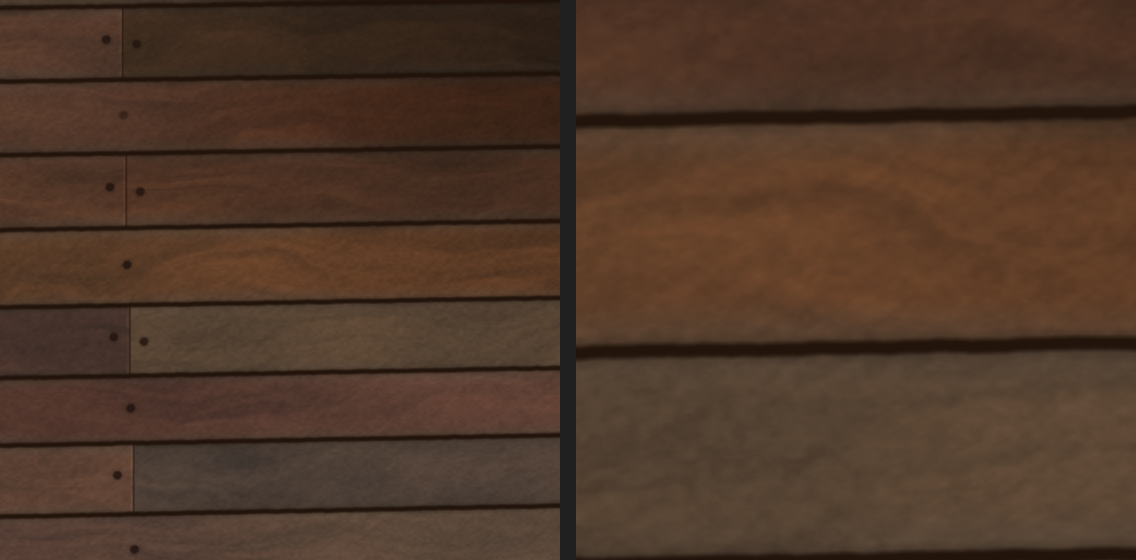
Left, the full canvas; right, a detail of the centre.
This texture is drawn by a WebGL 2 fragment shader. Its source:

```glsl
#version 300 es
precision highp float;
// Weathered hardwood cladding: tilted boards, dark gaps, butt joints and nail heads.
uniform vec2 u_resolution;
out vec4 fragColor;

const vec3 GAP_COLOR = vec3(0.125, 0.070, 0.035);
const vec3 NAIL_COLOR = vec3(0.135, 0.080, 0.060);
const vec3 WEATHERED = vec3(0.305, 0.250, 0.205);

// Tones at the left and right end of each board, top to bottom.
const vec3 LEFT_TONE[9] = vec3[9](
    vec3(0.29, 0.22, 0.17), vec3(0.315, 0.215, 0.165), vec3(0.335, 0.225, 0.170),
    vec3(0.325, 0.215, 0.155), vec3(0.350, 0.235, 0.155), vec3(0.280, 0.200, 0.170),
    vec3(0.310, 0.205, 0.170), vec3(0.360, 0.255, 0.200), vec3(0.345, 0.250, 0.210));
const vec3 RIGHT_TONE[9] = vec3[9](
    vec3(0.22, 0.15, 0.10), vec3(0.255, 0.180, 0.125), vec3(0.310, 0.185, 0.120),
    vec3(0.315, 0.205, 0.145), vec3(0.375, 0.240, 0.150), vec3(0.340, 0.265, 0.200),
    vec3(0.360, 0.245, 0.200), vec3(0.300, 0.245, 0.210), vec3(0.355, 0.280, 0.225));

float hash(vec2 p) {
    vec3 q = fract(vec3(p.xyx) * 0.1031);
    q += dot(q, q.yzx + 33.33);
    return fract((q.x + q.y) * q.z);
}

float noise(vec2 p) {
    vec2 cell = floor(p), f = fract(p);
    f = f * f * (3.0 - 2.0 * f);
    float low = mix(hash(cell), hash(cell + vec2(1, 0)), f.x);
    float high = mix(hash(cell + vec2(0, 1)), hash(cell + vec2(1, 1)), f.x);
    return mix(low, high, f.y);
}

// Layered noise centred on zero.
float fbm(vec2 p) {
    float sum = 0.0, amp = 0.5;
    for (int i = 0; i < 4; i++) {
        sum += amp * (noise(p) - 0.5);
        p = mat2(1.6, 0.5, -0.5, 1.7) * p + 17.3;
        amp *= 0.55;
    }
    return sum;
}

// Depth of gap k below the top edge at position x; rows are slightly uneven.
float gapDepth(float k, float x) {
    float bulge = (k - 4.2) * (k - 4.2);
    float uneven = 0.009 * exp(-bulge) - 0.012 * smoothstep(4.5, 7.0, k);
    return 0.0143 + 0.1315 * k + uneven - (0.014 + 0.0008 * k) * x;
}

// Soft coverage of a shape given its distance and half width.
float cover(float dist, float halfWidth, float soft) {
    return 1.0 - smoothstep(halfWidth - soft, halfWidth + soft, dist);
}

// Board tone with streaks, diagonal fibres, speckle and greyed edges.
vec3 woodColor(vec3 tone, vec2 p, float across, float seed) {
    vec2 q = p + seed * vec2(3.7, 1.9);
    float warp = fbm(q * vec2(4.0, 9.0));
    float streak = fbm(q * vec2(5.0, 42.0) + vec2(0.0, 7.0 * warp));
    float fibre = fbm(mat2(0.85, 0.5, -0.5, 0.85) * q * vec2(45.0, 130.0));
    float speckle = fbm(q * vec2(140.0, 190.0));
    float edge = smoothstep(0.27, 0.5, abs(across - 0.5) + 0.14 * warp);
    vec3 color = mix(tone, WEATHERED * (tone.r / 0.33), 0.5 * edge);
    color *= 1.0 + 0.20 * warp + 0.25 * streak + 0.13 * fibre + 0.17 * speckle;
    return color + vec3(0.035, 0.012, 0.0) * (warp + streak) * (1.0 - edge);
}

// Round nail head with a faint stain around it.
vec3 addNail(vec3 color, vec2 offset, float strength, float px) {
    float dist = length(offset) + 0.0018 * fbm(offset * 300.0);
    color *= 1.0 - 0.16 * strength * cover(dist, 0.010, 0.008);
    return mix(color, NAIL_COLOR, strength * cover(dist, 0.0078, 0.0018 + px));
}

void main() {
    vec2 uv = gl_FragCoord.xy / u_resolution;
    vec2 p = vec2(uv.x, 1.0 - uv.y);
    float px = 0.5 / min(u_resolution.x, u_resolution.y);

    // Find the board and the closest gap.
    float row = -1.0, gapDist = 1.0;
    for (int i = 0; i < 9; i++) {
        float depth = p.y - gapDepth(float(i), p.x);
        row += step(0.0, depth);
        gapDist = min(gapDist, abs(depth + 0.0022 * fbm(p * vec2(75.0, 20.0))));
    }
    float top = gapDepth(row, p.x);
    float height = gapDepth(row + 1.0, p.x) - top;
    float across = (p.y - top) / height;

    // Every other board is split by a butt joint.
    bool split = mod(row, 2.0) < 0.5;
    float jointX = 0.219 + 0.0033 * row;
    float side = p.x - jointX;
    float blend = split ? smoothstep(-px, px, side) : smoothstep(0.05, 0.8, p.x);
    int board = int(row) + 1;
    vec3 tone = mix(LEFT_TONE[board], RIGHT_TONE[board], blend);
    float seed = row + (split ? 0.43 * step(0.0, side) : 0.0);
    vec3 color = woodColor(tone, p, across, seed);

    // Joint line and nails.
    vec2 local = vec2(side, (across - 0.48) * height);
    if (split) {
        color *= 1.0 + 0.10 * cover(abs(side + 0.004), 0.002, 0.002);
        color = mix(color, GAP_COLOR, 0.65 * cover(abs(side), 0.0012, 0.001 + px));
        color = addNail(color, local + vec2(0.029, 0.004), 0.85, px);
        float rightNail = row > 5.0 ? 0.08 : 0.8;
        color = addNail(color, local - vec2(0.025, 0.005), rightNail, px);
    } else {
        float strength = row < 2.0 ? 0.5 : 0.85;
        color = addNail(color, local - vec2(-0.002, 0.0), strength, px);
    }

    // Shade towards the upper right, then shadowed gaps.
    color *= 1.0 - 0.34 * smoothstep(0.1, 1.0, p.x) * smoothstep(0.62, 0.0, p.y);
    color *= 1.0 - 0.22 * cover(gapDist, 0.006, 0.006);
    color = mix(color, GAP_COLOR, 0.93 * cover(gapDist, 0.0040, 0.0020 + px));
    fragColor = vec4(color, 1.0);
}
```
